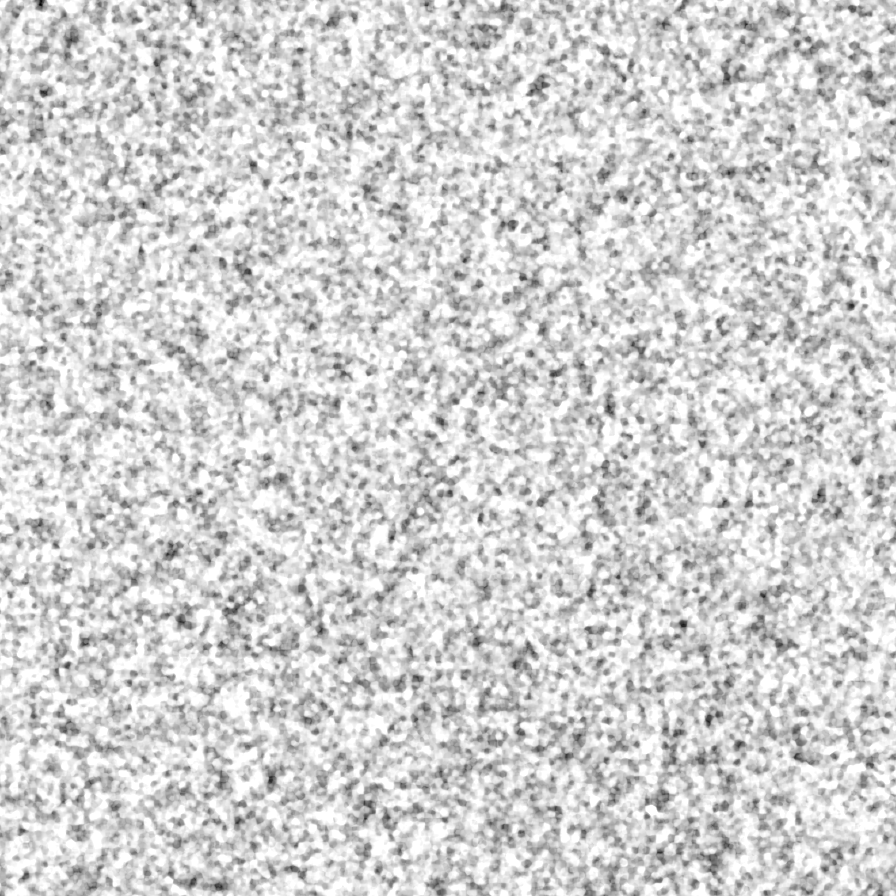
Reproduce this texture procedurally as a Shadertoy shader.

```glsl
// Three random values in 0..1 for a cell
vec3 hash3(vec2 cell) {
    vec3 p = fract(cell.xyx * vec3(0.1031, 0.1030, 0.0973));
    p += dot(p, p.yxz + 33.33);
    return fract((p.xxy + p.yzz) * p.zyx);
}

// Cellular noise: soft jittered blobs, zero mean and unit variance
float grain(vec2 p) {
    vec2 cell = floor(p);
    float total = 0.0, power = 0.0;
    for (int y = -1; y <= 1; y++) {
        for (int x = -1; x <= 1; x++) {
            vec2 id = cell + vec2(x, y);
            vec3 place = hash3(id);
            vec3 tone = hash3(id + 517.0);
            vec2 offset = id + mix(vec2(0.15), vec2(0.85), place.xy) - p;
            float weight = exp(-4.0 * dot(offset, offset));
            total += weight * (tone.x + tone.y - 1.0) * 2.45;
            power += weight * weight;
        }
    }
    return total * inversesqrt(power);
}

// Faint broad drift in brightness
float drift(vec2 p) {
    return 0.12 * sin(5.0 * p.x + 2.0 * sin(4.0 * p.y) + 0.6)
         + 0.10 * cos(7.0 * p.y - 3.0 * p.x - 2.8);
}

void mainImage(out vec4 fragColor, in vec2 fragCoord) {
    vec2 uv = fragCoord / iResolution.y;

    // Main grain with coarser blotches and finer specks
    float level = 0.82 * grain(uv * 150.0)
                + 0.38 * grain(uv * 78.0 + 41.3)
                + 0.40 * grain(uv * 235.0 + 87.6)
                + drift(uv);

    // Bright greys crowd towards white, dark ones trail off
    float shade = 0.845 + 0.14 * level - 0.017 * level * level;
    fragColor = vec4(vec3(clamp(shade, 0.0, 1.0)), 1.0);
}
```
